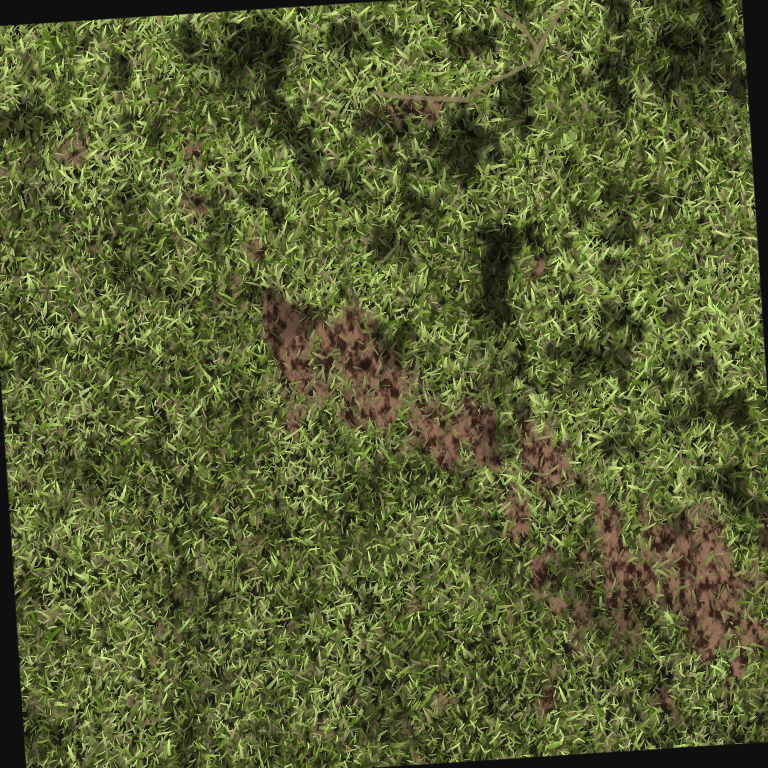
A WebGL 1 fragment shader for this texture:

```glsl
precision highp float;
uniform vec2 u_resolution;

const vec3 SHADOW = vec3(0.11, 0.11, 0.07);
const vec3 OLIVE = vec3(0.26, 0.28, 0.14);
const vec3 LEAF = vec3(0.35, 0.42, 0.16);
const vec3 LIT = vec3(0.51, 0.58, 0.27);
const vec3 PALE = vec3(0.69, 0.75, 0.45);
const vec3 STRAW = vec3(0.56, 0.51, 0.37);

float hash(vec2 p) {
  return fract(sin(dot(p, vec2(127.1, 311.7))) * 43758.5453);
}

float noise(vec2 p) {
  vec2 i = floor(p), f = fract(p);
  f = f * f * (3.0 - 2.0 * f);
  return mix(mix(hash(i), hash(i + vec2(1, 0)), f.x),
             mix(hash(i + vec2(0, 1)), hash(i + vec2(1, 1)), f.x), f.y);
}

float fbm(vec2 p) {
  return 0.5 * noise(p) + 0.3 * noise(p * 2.1 + 7.3) + 0.2 * noise(p * 4.3 + 3.1);
}

float blob(vec2 p, vec2 center, vec2 size) {
  vec2 d = (p - center) / size;
  return exp(-dot(d, d));
}

// Signed height above the worn diagonal track
float aboveTrack(vec2 p) {
  float sag = (p.x - 0.47) / 0.15;
  return p.y - (0.87 - 0.68 * p.x) + 0.06 * exp(-sag * sag);
}

// Bare earth: the track, broken into upright patches
float bareness(vec2 p) {
  float h = aboveTrack(p) / 0.10;
  float track = exp(-h * h) * mix(0.36, 0.56, smoothstep(0.2, 0.4, p.x)) * smoothstep(0.02, 0.12, p.x);
  float patches = fbm(p * vec2(24.0, 12.0) + 4.0) - 0.5;
  float bare = track + 0.3 * blob(p, vec2(0.42, 0.51), vec2(0.08, 0.08));
  bare += 0.24 * smoothstep(0.5, 0.2, p.y) * smoothstep(0.35, 0.7, p.x);
  bare += 0.7 * blob(p, vec2(0.55, 0.86), vec2(0.06, 0.025));
  bare += 0.35 * blob(p, vec2(0.71, 0.64), vec2(0.04, 0.05));
  return smoothstep(0.36, 0.80, bare + patches * 1.5);
}

// Deep shade between the tall tufts
float shade(vec2 p) {
  float tufts = smoothstep(0.52, 0.72, fbm(p * vec2(25.0, 19.0) + 20.0));
  tufts *= mix(0.4, 0.75, smoothstep(-0.1, 0.15, aboveTrack(p)));
  float hollow = blob(p, vec2(0.58, 0.80), vec2(0.04, 0.035)) + blob(p, vec2(0.90, 0.96), vec2(0.06, 0.09))
    + blob(p, vec2(0.31, 0.91), vec2(0.05, 0.04)) + 0.6 * blob(p, vec2(0.64, 0.60), vec2(0.03, 0.15));
  return clamp(tufts + hollow * (0.3 + noise(p * 40.0)), 0.0, 0.9);
}

vec3 bladeColor(float pick) {
  vec3 c = mix(OLIVE, LEAF, step(0.10, pick));
  c = mix(c, STRAW, step(0.32, pick));
  c = mix(c, LIT, step(0.48, pick));
  return mix(c, PALE, step(0.76, pick));
}

float segment(vec2 p, vec2 a, vec2 b) {
  vec2 d = b - a;
  return length(p - a - d * clamp(dot(p - a, d) / dot(d, d), 0.0, 1.0));
}

void main() {
  vec2 uv = gl_FragCoord.xy / u_resolution;
  float px = 1.0 / u_resolution.y;
  float bare = bareness(uv);
  float dark = shade(uv);
  float tone = 0.9 * (fbm(uv * 13.0) - 0.5);
  float tallness = smoothstep(-0.15, 0.1, aboveTrack(uv)) * 0.75 + 0.25;

  // Soil and the dark thatch under the grass
  float clods = fbm(uv * vec2(125.0, 80.0));
  vec3 soil = mix(vec3(0.20, 0.13, 0.10), vec3(0.57, 0.43, 0.34), smoothstep(0.28, 0.68, clods));
  vec3 thatch = mix(SHADOW, OLIVE, smoothstep(0.3, 0.55, clods));
  thatch = mix(thatch, STRAW * 0.85, smoothstep(0.5, 0.75, clods));
  vec3 color = mix(thatch, soil, bare) * (1.0 - 0.6 * dark);

  // Layers of curved, tapered blades: tall above the track, short below
  for (int layer = 0; layer < 14; layer++) {
    float n = float(layer);
    float tall = mod(n, 2.0);
    float scale = mix(65.0, 37.0, tall) + n * 0.4;
    float soft = px * scale * 0.6;
    float grows = (1.0 - 0.84 * bare) * (1.0 - 0.45 * dark) * mix(1.0, tallness, tall);
    vec2 grid = uv * scale + n * vec2(3.37, 5.71);
    for (int y = -1; y <= 1; y++) {
      for (int x = -1; x <= 1; x++) {
        vec2 cell = floor(grid) + vec2(x, y);
        vec2 id = cell + n * 17.0;
        float seed = hash(id), turn = hash(id + 53.1);
        vec2 d = grid - cell - vec2(seed, hash(id + 31.7));
        float angle = 1.4 + (turn + fract(turn * 37.0) - 1.0) * 1.9;
        vec2 dir = vec2(cos(angle), sin(angle));
        float t = dot(d, dir) / (0.55 + 0.4 * fract(seed * 71.0));
        float bend = (fract(turn * 91.0) - 0.5) * 0.4;
        float across = abs(dot(d, vec2(-dir.y, dir.x)) - bend * t * t);
        float width = mix(0.06, 0.11, fract(seed * 29.0)) * (1.0 - 0.75 * t * t);
        float ink = 1.0 - smoothstep(width - soft, width + soft, across);
        ink *= smoothstep(-0.08, 0.04, t) * (1.0 - smoothstep(0.95, 1.08, t));
        ink *= step(fract(seed * 113.0), grows);
        float pick = clamp(fract(turn * 157.0) + tone, 0.0, 1.0);
        vec3 blade = mix(bladeColor(pick), STRAW * 0.9, 0.75 * bare);
        blade += vec3(-0.03, 0.02, -0.04) * fract(seed * 53.0);
        blade *= mix(0.84, 1.24, t) * mix(0.72, 1.1, n / 13.0) * (1.0 - 0.7 * dark);
        color = mix(color, blade, ink);
      }
    }
  }

  // Dry twig reaching to the top edge
  vec2 wobble = uv + 0.012 * (vec2(noise(uv * 25.0), noise(uv * 25.0 + 9.0)) - 0.5);
  float twig = min(segment(wobble, vec2(0.49, 0.875), vec2(0.61, 0.868)),
    min(segment(wobble, vec2(0.61, 0.868), vec2(0.69, 0.92)), segment(wobble, vec2(0.69, 0.92), vec2(0.74, 1.0))));
  twig = min(twig, segment(wobble, vec2(0.70, 0.935), vec2(0.65, 0.99)));
  color = mix(color, STRAW * (0.75 + 0.4 * clods), 0.85 * (1.0 - smoothstep(0.002, 0.002 + 1.5 * px, twig)));

  // Black corners left by the slightly turned square
  vec2 p = uv - 0.5;
  vec2 turned = abs(vec2(p.x + 0.065 * p.y, p.y - 0.065 * p.x));
  float outside = smoothstep(-px, px, max(turned.x, turned.y) - 0.4985);
  gl_FragColor = vec4(mix(color, vec3(0.06), outside), 1.0);
}
```
